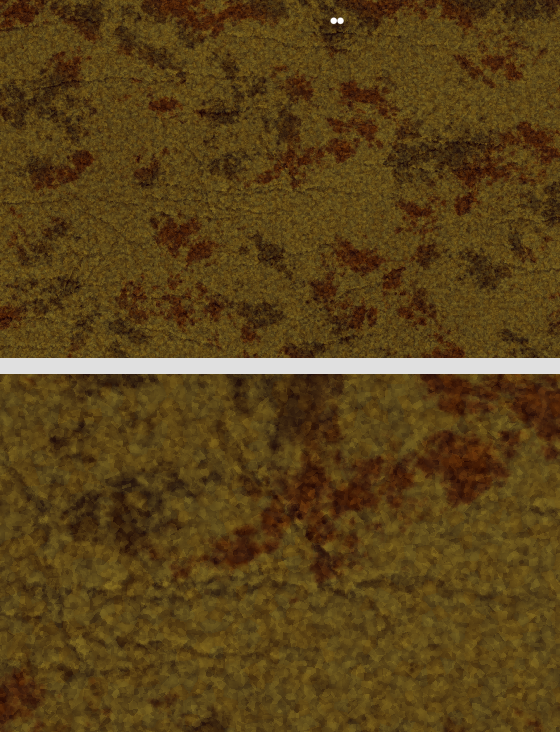
Top: the whole. Bottom: its middle third, enlarged.
Reproduce this texture procedurally as a Shadertoy shader.

```glsl
vec2 hash2(vec2 p) {
    return fract(sin(vec2(dot(p, vec2(127.1, 311.7)), dot(p, vec2(269.5, 183.3)))) * 43758.55);
}

// Cellular noise: x = distance to the nearest point, y = random value of its cell
vec2 cellular(vec2 p) {
    vec2 cell = floor(p), nearest = vec2(9.0, 0.0);
    for (int y = -1; y <= 1; y++)
    for (int x = -1; x <= 1; x++) {
        vec2 id = cell + vec2(x, y);
        float d = length(id + hash2(id) - p);
        if (d < nearest.x) nearest = vec2(d, hash2(id + 57.3).x);
    }
    return nearest;
}

// Octaves of cell distance, averaging about 0.43
float fractalCells(vec2 p) {
    float sum = 0.0, weight = 0.43;
    for (int i = 0; i < 5; i++) {
        sum += weight * cellular(p).x;
        p = mat2(1.7, 1.2, -1.2, 1.7) * p + 13.7;
        weight *= 0.6;
    }
    return sum;
}

// Thin wrinkles, mostly level: x = dark fold, y = lit rim
vec2 creases(vec2 p, float aspect, float rough) {
    vec2 total = vec2(0.0);
    for (int i = 0; i < 30; i++) {
        float k = float(i);
        vec2 place = hash2(vec2(k, 4.0)), shape = hash2(vec2(k, 9.0));
        float angle = (shape.x - 0.5) * (i % 3 == 0 ? 2.6 : 0.3);
        float reach = (i % 3 == 0 ? 0.09 : 0.2) + 0.16 * shape.y;
        vec2 q = p - place * vec2(aspect, 1.0);
        q = mat2(cos(angle), -sin(angle), sin(angle), cos(angle)) * q;
        q.y += 0.010 * sin(q.x * 13.0 + k) + 0.004 * sin(q.x * 41.0 + k * 2.0) + 0.03 * (rough - 0.43);
        float fade = 1.0 - smoothstep(0.4 * reach, reach, abs(q.x));
        vec2 line = 1.0 - smoothstep(0.001, 0.006, abs(vec2(q.y, q.y - 0.007)));
        total = max(total, line * fade);
    }
    return total;
}

void mainImage(out vec4 fragColor, in vec2 fragCoord) {
    vec2 p = fragCoord / iResolution.y;
    float aspect = iResolution.x / iResolution.y;

    // Ragged stains, denser along the top, left and right
    vec2 warped = p + 0.025 * sin(p.yx * vec2(17.0, 13.0) + 2.0 * sin(p * 9.0));
    float rough = fractalCells(p * 34.0 + 5.0);
    float field = fractalCells(warped * vec2(6.0, 7.0) + 3.0) + 0.35 * (rough - 0.43);
    field -= 0.13 * smoothstep(0.91, 1.0, p.y);
    field -= 0.13 * exp(-dot(p - vec2(0.02, 0.75), p - vec2(0.02, 0.75)) * 250.0);
    vec2 patchOffset = (p - vec2(0.84 * aspect, 0.59)) / vec2(0.16, 0.10);
    field -= 0.12 * exp(-dot(patchOffset, patchOffset));
    float stain = 1.0 - smoothstep(0.25, 0.41, field);

    // Grain of three sizes
    vec2 coarse = cellular(p * 85.0), medium = cellular(p * 150.0), fine = cellular(p * 260.0);
    float grain = 0.36 * (medium.y - 0.5) + 0.32 * (fine.y - 0.5) - 0.38 * (coarse.x - 0.43);

    // Tone from worn cloth, stains, folds and grain
    vec2 fold = creases(p, aspect, rough) * smoothstep(0.25, 0.5, rough + 0.1);
    float drift = sin(p.x * 4.1 + sin(p.y * 5.0)) * sin(p.y * 6.3 + 1.0 + sin(p.x * 3.0));
    float tone = 0.66 + 0.05 * drift - 0.48 * stain + grain - 0.30 * fold.x + 0.14 * fold.y;
    tone -= 0.35 * (0.43 - rough);
    vec3 color = mix(vec3(0.19, 0.105, 0.045), vec3(0.46, 0.355, 0.11), clamp(tone, -0.35, 1.3));

    // Rust in some stains, slight hue change from grain to grain
    float rust = stain * smoothstep(0.1, 0.9, sin(p.x * 11.0 + 3.0 * sin(p.y * 7.0)) * 0.5 + 0.5);
    color *= mix(vec3(0.97, 1.0, 1.0), vec3(1.12, 0.80, 0.60), rust);
    color += (coarse.y - 0.5) * vec3(0.02, -0.01, -0.03);

    // Pair of white spots near the top
    vec2 spot = p - vec2(0.602 * aspect, 0.942);
    spot.x = abs(spot.x) - 0.0094;
    float edge = 0.75 / iResolution.y;
    color = mix(color, vec3(1.0), 1.0 - smoothstep(-edge, edge, length(spot) - 0.009));

    fragColor = vec4(clamp(color, 0.0, 1.0), 1.0);
}
```
